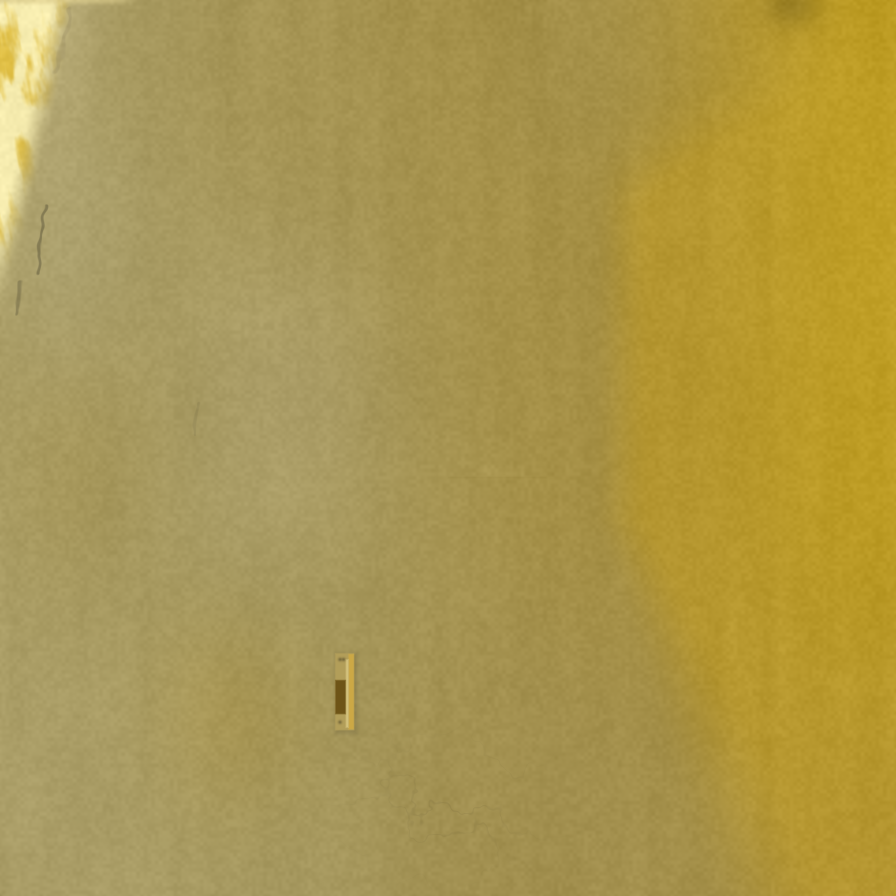
Reproduce this texture procedurally as a Shadertoy shader.

```glsl
// Aged olive plaster wall with a yellow glow, a bright corner and a small wall plate.

float hash(vec2 p) {
    vec3 q = fract(vec3(p.xyx) * 0.1031);
    q += dot(q, q.yzx + 33.33);
    return fract((q.x + q.y) * q.z);
}

float noise(vec2 p) {
    vec2 i = floor(p), f = fract(p);
    f = f * f * (3.0 - 2.0 * f);
    return mix(mix(hash(i), hash(i + vec2(1, 0)), f.x),
               mix(hash(i + vec2(0, 1)), hash(i + vec2(1, 1)), f.x), f.y);
}

float fbm(vec2 p) {
    float sum = 0.0, amp = 0.5;
    for (int i = 0; i < 4; i++) {
        sum += amp * noise(p);
        p = p * 2.03 + 17.0;
        amp *= 0.5;
    }
    return sum;
}

// Soft elliptical patch, 1 at its centre.
float blob(vec2 p, vec2 centre, vec2 radius) {
    vec2 d = (p - centre) / radius;
    return exp(-dot(d, d));
}

// Filled rectangle with a smoothed border.
float box(vec2 p, vec2 centre, vec2 halfSize, float soft) {
    vec2 d = abs(p - centre) - halfSize;
    float dist = length(max(d, 0.0)) + min(max(d.x, d.y), 0.0);
    return 1.0 - smoothstep(-soft, soft, dist);
}

// Thin wavering stroke from a to b.
float crack(vec2 p, vec2 a, vec2 b, float width) {
    p.x += 0.007 * (noise(p * 95.0) - 0.5);
    vec2 ab = b - a;
    float t = clamp(dot(p - a, ab) / dot(ab, ab), 0.0, 1.0);
    return 1.0 - smoothstep(0.2 * width, width, length(p - a - ab * t));
}

vec3 wallColor(vec2 p) {
    vec3 grey = vec3(0.655, 0.605, 0.385);
    vec3 olive = vec3(0.645, 0.565, 0.285);
    vec3 color = mix(grey, olive, smoothstep(0.24, 0.62, p.x + 0.16 * (p.y - 0.5)));
    color = mix(color, vec3(0.64, 0.565, 0.30), 0.5 * blob(p, vec2(0.30, 0.92), vec2(0.17, 0.25)));
    color = mix(color, vec3(0.655, 0.575, 0.29), 0.65 * blob(p, vec2(0.26, 0.20), vec2(0.10, 0.12)));
    color = mix(color, vec3(0.65, 0.58, 0.32), 0.5 * blob(p, vec2(0.09, 0.50), vec2(0.10, 0.17)));
    color = mix(color, vec3(0.68, 0.625, 0.42), 0.6 * blob(p, vec2(0.32, 0.56), vec2(0.11, 0.15)));
    color = mix(color, vec3(0.68, 0.64, 0.45), 0.6 * blob(p, vec2(0.07, 0.72), vec2(0.09, 0.16)));
    color = mix(color, vec3(0.67, 0.62, 0.41), 0.6 * blob(p, vec2(0.04, 0.05), vec2(0.15, 0.20)));
    color = mix(color, vec3(0.625, 0.555, 0.31), 0.7 * blob(p, vec2(0.62, 0.08), vec2(0.23, 0.24)));
    return color;
}

vec3 addYellowGlow(vec3 color, vec2 p) {
    float border = 0.695 + 0.40 * max(0.42 - p.y, 0.0) + 0.10 * smoothstep(0.76, 0.93, p.y);
    float spread = 0.035 + 0.04 * smoothstep(0.45, 0.0, p.y) + 0.12 * smoothstep(0.76, 0.95, p.y);
    float glow = smoothstep(-spread, spread, p.x - border);
    float halo = smoothstep(-0.20, 0.15, p.x - border);
    vec3 yellow = mix(vec3(0.71, 0.59, 0.19), vec3(0.745, 0.615, 0.14),
                      smoothstep(0.72, 1.0, p.x) * smoothstep(0.0, 0.5, p.y));
    color = mix(color, vec3(0.67, 0.565, 0.22), 0.5 * halo);
    color = mix(color, yellow, glow);
    return color * (1.0 - 0.16 * blob(p, vec2(0.885, 0.995), vec2(0.03, 0.025)));
}

vec3 addBrightCorner(vec3 color, vec2 p) {
    float rise = clamp((p.y - 0.64) / 0.36, 0.0, 1.0);
    float border = -0.015 + 0.085 * pow(rise, 0.9);
    float d = p.x - border;
    float fringe = smoothstep(0.085, 0.0, d) * smoothstep(0.62, 0.95, p.y);
    color = mix(color, vec3(0.73, 0.68, 0.48), 0.65 * fringe);
    float stain = fbm(vec2(p.x * 42.0 + p.y * 7.0, p.y * 16.0));
    vec3 light = mix(vec3(0.97, 0.93, 0.69), vec3(0.88, 0.75, 0.27), smoothstep(0.42, 0.66, stain));
    color = mix(color, light, smoothstep(0.018, -0.016, d) * smoothstep(0.63, 0.76, p.y));
    float topRim = smoothstep(0.992, 1.0, p.y) * smoothstep(0.16, 0.12, p.x);
    color = mix(color, vec3(0.85, 0.79, 0.54), 0.7 * topRim);
    return mix(color, vec3(0.60, 0.55, 0.38), 0.4 * crack(p, vec2(0.080, 0.99), vec2(0.063, 0.92), 0.004));
}

vec3 addPlate(vec3 color, vec2 p, float soft) {
    vec2 centre = vec2(0.3845, 0.228);
    color *= 1.0 - 0.13 * box(p, centre + vec2(0.002, -0.002), vec2(0.012, 0.045), 0.005);
    color = mix(color, vec3(0.70, 0.62, 0.35), box(p, centre, vec2(0.0105, 0.043), soft));
    color = mix(color, vec3(0.80, 0.66, 0.27), box(p, centre + vec2(0.0075, 0.0), vec2(0.0030, 0.042), soft));
    color = mix(color, vec3(0.83, 0.76, 0.49), box(p, centre + vec2(0.0030, -0.002), vec2(0.0015, 0.038), soft));
    color = mix(color, vec3(0.43, 0.33, 0.09), box(p, centre + vec2(-0.0045, -0.006), vec2(0.0058, 0.019), soft));
    for (int i = 0; i < 3; i++) {
        vec2 spot = centre + vec2(-0.005 + 0.004 * float(i % 2), 0.036 - 0.035 * float(i * (i - 1)));
        color *= 1.0 - 0.30 * blob(p, spot, vec2(0.0022));
    }
    return color;
}

float crackMask(vec2 p) {
    float mask = crack(p, vec2(0.050, 0.770), vec2(0.041, 0.695), 0.0030);
    mask += 0.8 * crack(p, vec2(0.024, 0.685), vec2(0.020, 0.650), 0.0035);
    mask += 0.3 * crack(p, vec2(0.222, 0.550), vec2(0.218, 0.515), 0.0025);
    float veins = 1.0 - smoothstep(0.0, 0.025, abs(fbm(p * 24.0) - 0.47));
    return mask + 0.22 * veins * blob(p, vec2(0.50, 0.10), vec2(0.10, 0.07));
}

void mainImage(out vec4 fragColor, in vec2 fragCoord) {
    vec2 p = fragCoord / iResolution.xy;
    float soft = max(0.0013, 0.8 / iResolution.y);
    vec3 color = addYellowGlow(wallColor(p), p);
    color = addBrightCorner(color, p);

    // Faint seam and pale scuff
    color += 0.022 * box(p, vec2(0.56, 0.473), vec2(0.025, 0.006), 0.006);
    color -= 0.018 * box(p, vec2(0.555, 0.467), vec2(0.055, 0.0008), 0.0015);

    // Plaster mottling, vertical brushing and grain
    color += 0.035 * (fbm(p * 9.0) - 0.47);
    color += 0.022 * (noise(vec2(p.x * 55.0, p.y * 4.0)) - 0.5);
    color += 0.035 * (noise(p * 240.0) - 0.5) + 0.018 * (noise(p * 110.0) - 0.5);
    color *= 1.0 - 0.23 * crackMask(p);

    fragColor = vec4(clamp(addPlate(color, p, soft), 0.0, 1.0), 1.0);
}
```
